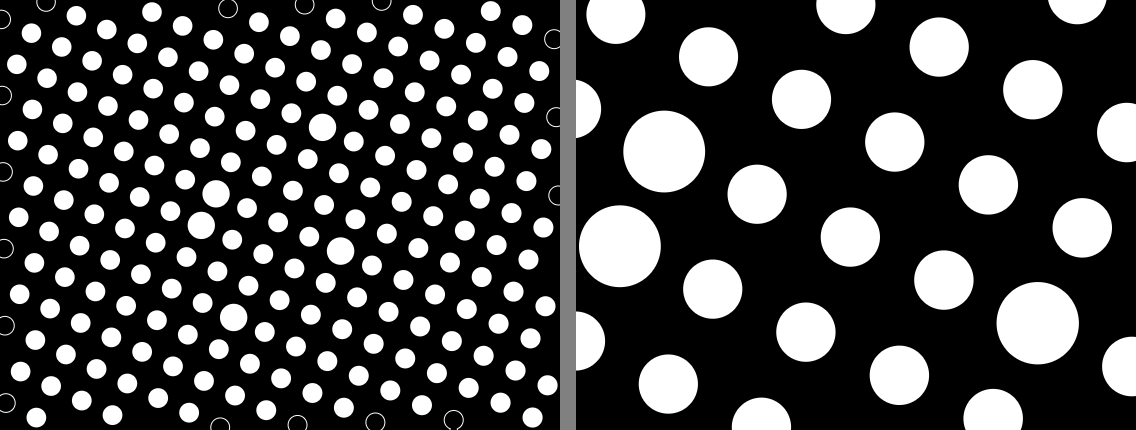
Left, the full canvas; right, a detail of the centre.
A Shadertoy shader for this pattern:

```glsl
// Tilted dot grid in slight perspective, with five large marker dots and hollow dots at the borders.
#define ORIGIN vec2(0.5025, 0.5492)     // lattice origin, in canvas heights
#define STEP_I vec2(0.0719, -0.03305)   // step right and down
#define STEP_J vec2(-0.03436, -0.07342) // step down and left
#define TILT vec2(-0.001676, -0.000194) // perspective change per step
#define DOT_RADIUS 0.0229
#define MARKER_RADIUS 0.0317
#define LINE_WIDTH 0.0023
#define NECK_HALF_WIDTH 0.0085
#define HOLLOW_REACH vec2(0.0268, 0.0248) // border distance that hollows a dot
#define MIN_MARGIN 0.00136                // dots nearer the border are dropped

const ivec2 MARKERS[5] = ivec2[5](
    ivec2(0, 0), ivec2(0, 1), ivec2(4, 0), ivec2(2, -3), ivec2(2, 3));

// Canvas point to lattice coordinates, inverting the perspective map
vec2 toLattice(vec2 p) {
    vec2 q = p - ORIGIN;
    return inverse(mat2(STEP_I, STEP_J) - outerProduct(q, TILT)) * q;
}

float depthAt(vec2 cell) {
    return 1.0 + dot(TILT, cell);
}

vec2 toCanvas(vec2 cell) {
    return ORIGIN + mat2(STEP_I, STEP_J) * cell / depthAt(cell);
}

float dotRadius(vec2 cell) {
    float radius = DOT_RADIUS;
    for (int k = 0; k < 5; k++)
        if (ivec2(cell) == MARKERS[k]) radius = MARKER_RADIUS;
    return radius / depthAt(cell);
}

// Outline of a disc joined to the nearest border by a short neck
float hollowDot(vec2 local, float radius, vec2 outward) {
    float along = dot(local, outward);
    float across = abs(dot(local, vec2(-outward.y, outward.x)));
    float disc = length(local) - radius + 0.5 * LINE_WIDTH;
    float neck = max(across - NECK_HALF_WIDTH, -along);
    return abs(min(disc, neck)) - 0.5 * LINE_WIDTH;
}

void mainImage(out vec4 fragColor, in vec2 fragCoord) {
    vec2 frame = vec2(iResolution.x / iResolution.y, 1.0);
    vec2 p = fragCoord / iResolution.y;

    // Nearest dot and its distance to each border
    vec2 cell = round(toLattice(p));
    vec2 center = toCanvas(cell);
    vec2 local = p - center;
    vec2 margin = min(center, frame - center);
    float radius = dotRadius(cell);

    // Solid inside, hollow where the border is close
    float d = length(local) - radius;
    vec2 closeness = margin / HOLLOW_REACH;
    if (min(closeness.x, closeness.y) < 1.0) {
        vec2 side = sign(center - 0.5 * frame);
        vec2 outward = closeness.x < closeness.y ? vec2(side.x, 0.0) : vec2(0.0, side.y);
        d = hollowDot(local, radius, outward);
    }
    if (min(margin.x, margin.y) < MIN_MARGIN) d = 1.0;

    // White on black with one-pixel edge smoothing
    float ink = clamp(0.5 - d * iResolution.y, 0.0, 1.0);
    fragColor = vec4(vec3(ink), 1.0);
}
```
